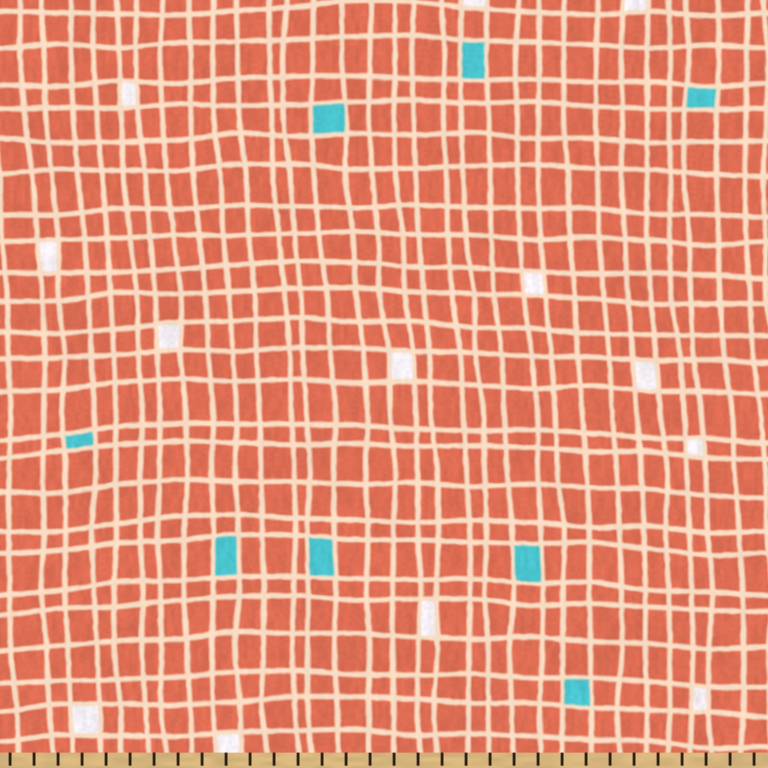
Write a WebGL 1 fragment shader that draws this pattern.

```glsl
precision highp float;
// Coral fabric with a hand-drawn cream grid, scattered aqua and white cells, and a ruler edge.
uniform vec2 u_resolution;

const float TAU = 6.2831853;
const vec2 GRID_COUNT = vec2(31.0, 24.6);
const float LINE_HALF_WIDTH = 0.0035;
const float INK_BLEED = 0.0025;
const float RULER_HEIGHT = 0.02;
const float TICK_COUNT = 32.0;
const float BLOCK_SIZE = 6.0;

const vec3 CORAL = vec3(0.865, 0.425, 0.325);
const vec3 CREAM = vec3(0.975, 0.865, 0.765);
const vec3 AQUA = vec3(0.29, 0.77, 0.81);
const vec3 WHITE = vec3(0.96, 0.94, 0.96);
const vec3 TAN = vec3(0.84, 0.71, 0.49);
const vec3 TICK_INK = vec3(0.16, 0.12, 0.09);

float hash(vec2 p) {
  return fract(sin(dot(p, vec2(127.1, 311.7))) * 43758.5453);
}

float valueNoise(vec2 p) {
  vec2 i = floor(p);
  vec2 f = fract(p);
  f = f * f * (3.0 - 2.0 * f);
  float low = mix(hash(i), hash(i + vec2(1.0, 0.0)), f.x);
  float high = mix(hash(i + vec2(0.0, 1.0)), hash(i + vec2(1.0, 1.0)), f.x);
  return mix(low, high, f.y);
}

// Slow drift shared by neighbouring lines.
vec2 warpCloth(vec2 p) {
  float lean = 0.04 * p.y + 0.006 * sin(TAU * (1.3 * p.y + 0.4 * p.x));
  float bow = 0.008 * cos(TAU * 0.9 * (p.x - 0.42));
  float ripple = 0.012 * (valueNoise(p * vec2(4.0, 5.0) + 9.0) - 0.5);
  return p + vec2(lean, ripple - bow);
}

// Unevenly spaced, wavering lines: x = cell index, y = distance to the nearest line.
vec2 wobblyLines(float along, float across, float count, float seed) {
  float t = along * count;
  float base = floor(t);
  float cell = base - 2.0;
  float nearest = 2.0;
  for (int i = -1; i <= 2; i++) {
    float id = base + float(i);
    float jitter = 0.46 * (hash(vec2(id, seed)) - 0.5);
    float waver = 0.2 * (valueNoise(vec2(across * 13.0, id * 7.0 + seed)) - 0.5);
    float offset = t - id - jitter - waver;
    nearest = min(nearest, abs(offset));
    if (offset >= 0.0) cell = id;
  }
  return vec2(cell, nearest / count);
}

// One accent cell per block: 0 = plain, 1 = aqua, 2 = white.
float accentKind(vec2 cell) {
  vec2 block = floor(cell / BLOCK_SIZE);
  vec2 chosen = floor(BLOCK_SIZE * vec2(hash(block + 3.7), hash(block + 18.3)));
  vec2 gap = abs(cell - block * BLOCK_SIZE - chosen);
  float kind = 1.0 + step(0.52, hash(block + 41.9));
  return max(gap.x, gap.y) < 0.5 ? kind : 0.0;
}

// Vertical ribs plus fine grain, centred on zero.
float weave(vec2 p) {
  float ribs = valueNoise(p * vec2(200.0, 55.0)) - 0.5;
  float grain = valueNoise(p * 260.0 + 31.0) - 0.5;
  float mottle = valueNoise(p * 22.0 + 5.0) - 0.5;
  return 0.075 * ribs + 0.05 * grain + 0.025 * mottle;
}

vec3 fabric(vec2 p, float pixel) {
  vec2 frayed = p + 0.0014 * (vec2(valueNoise(p * 110.0), valueNoise(p * 110.0 + 50.0)) - 0.5);
  vec2 q = warpCloth(frayed);
  vec2 column = wobblyLines(q.x, p.y, GRID_COUNT.x, 2.0);
  vec2 row = wobblyLines(q.y, p.x, GRID_COUNT.y, 57.0);

  float kind = accentKind(vec2(column.x, row.x));
  vec3 fill = kind > 1.5 ? WHITE : (kind > 0.5 ? AQUA : CORAL);
  float halfWidth = LINE_HALF_WIDTH * (kind > 0.5 ? 0.7 : 1.0);
  halfWidth *= 0.85 + 0.3 * valueNoise(p * 35.0);

  float bleed = max(INK_BLEED, pixel);
  vec2 outside = smoothstep(halfWidth - bleed, halfWidth + bleed, vec2(column.y, row.y));
  float inside = outside.x * outside.y;
  vec3 color = mix(CREAM, fill, inside);
  return color * (1.0 + weave(p) * mix(0.45, 1.0, inside));
}

vec3 ruler(vec2 p, float pixel) {
  float offset = abs(fract(p.x * TICK_COUNT + 0.08) - 0.5) / TICK_COUNT;
  float tick = 1.0 - smoothstep(0.0018 - pixel, 0.0018 + pixel, offset);
  tick *= smoothstep(0.003 - pixel, 0.003 + pixel, p.y);
  vec3 wood = TAN * (0.95 + 0.1 * valueNoise(p * vec2(45.0, 180.0)));
  return mix(wood, TICK_INK, tick);
}

void main() {
  float pixel = 1.0 / min(u_resolution.x, u_resolution.y);
  vec2 p = gl_FragCoord.xy * pixel;
  float aboveRuler = smoothstep(RULER_HEIGHT - pixel, RULER_HEIGHT + pixel, p.y);
  vec3 color = mix(ruler(p, pixel), fabric(p, pixel), aboveRuler);
  gl_FragColor = vec4(color, 1.0);
}
```
